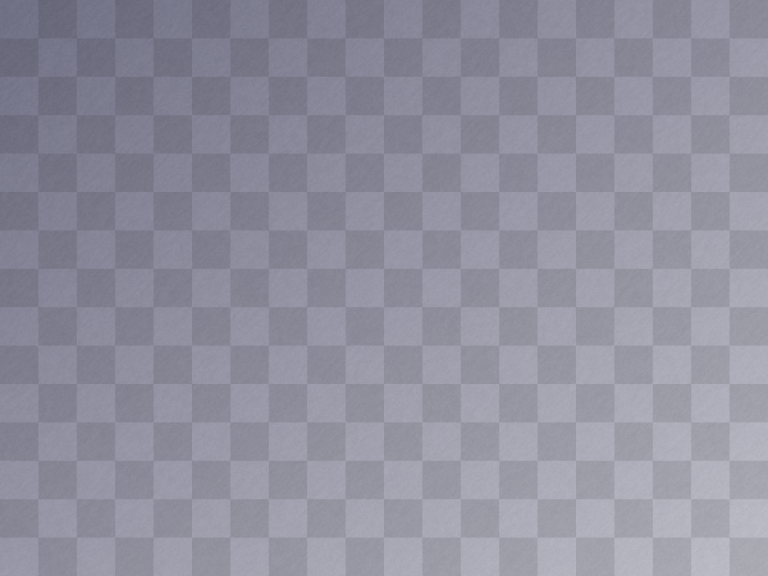
A WebGL 2 fragment shader for this pattern:

```glsl
#version 300 es
precision highp float;
// Muted grey-violet checkerboard, 20 by 15 squares, under a diagonal light with fine paper grain.

uniform vec2 u_resolution;
out vec4 fragColor;

const vec2 SQUARES = vec2(20.0, 15.0);
const vec3 SHADOW = vec3(0.438, 0.438, 0.520);
const vec3 MIDDLE = vec3(0.598, 0.593, 0.655);
const vec3 LIGHT = vec3(0.735, 0.738, 0.775);
const float DARK_SQUARE = 0.908;
const float GRAIN = 0.022;
const float FIBRE = 0.016;

float hash(vec2 p) {
    vec3 q = fract(vec3(p.xyx) * 0.1031);
    q += dot(q, q.yzx + 33.33);
    return fract((q.x + q.y) * q.z);
}

float valueNoise(vec2 p) {
    vec2 cell = floor(p);
    vec2 f = fract(p);
    f = f * f * (3.0 - 2.0 * f);
    float low = mix(hash(cell), hash(cell + vec2(1.0, 0.0)), f.x);
    float high = mix(hash(cell + vec2(0.0, 1.0)), hash(cell + vec2(1.0)), f.x);
    return mix(low, high, f.y);
}

// Alternates between +1 and -1 in each unit, with edges softened over halfWidth.
vec2 squareWave(vec2 p, vec2 halfWidth) {
    vec2 parity = 1.0 - 2.0 * mod(floor(p), 2.0);
    vec2 edgeDistance = abs(fract(p + 0.5) - 0.5);
    return parity * clamp(edgeDistance / halfWidth, 0.0, 1.0);
}

// 1 on light squares, 0 on dark ones.
float checker(vec2 p, vec2 halfWidth) {
    vec2 wave = squareWave(p, halfWidth);
    return 0.5 + 0.5 * wave.x * wave.y;
}

vec3 diagonalLight(float t) {
    vec3 lower = mix(SHADOW, MIDDLE, clamp(t * 2.0, 0.0, 1.0));
    return mix(lower, LIGHT, clamp(t * 2.0 - 1.0, 0.0, 1.0));
}

// Fine speckle with short faint fibres rising to the right.
float paperGrain(vec2 p) {
    float speckle = valueNoise(p * 380.0) - 0.5;
    vec2 slanted = vec2(p.x + p.y, p.y - p.x) * 0.7071;
    float fibre = valueNoise(slanted * vec2(70.0, 230.0) + 400.0) - 0.5;
    return speckle * GRAIN + fibre * FIBRE;
}

void main() {
    vec2 uv = gl_FragCoord.xy / u_resolution;
    vec2 page = gl_FragCoord.xy / u_resolution.y;

    // Light grows from the upper left to the lower right.
    vec3 color = diagonalLight(0.5 * (uv.x + 1.0 - uv.y));

    // Squares, starting with a light one in the lower left corner.
    vec2 halfPixel = 0.5 * SQUARES / u_resolution;
    color *= mix(DARK_SQUARE, 1.0, checker(uv * SQUARES, halfPixel));

    color += paperGrain(page);
    fragColor = vec4(color, 1.0);
}
```
